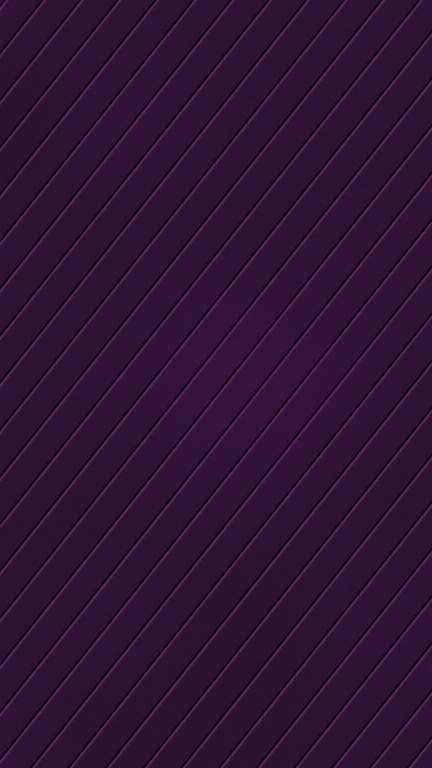
This pattern is drawn by a Shadertoy shader. Its source:

```glsl
// Dark plum panel crossed by evenly spaced diagonal grooves.
// Each groove is a shadow band beside a lit band, repeated along the stripe
// normal; value noise adds soft mottling and a fine leathery grain.

const float PERIOD = 0.0681;               // groove spacing, in canvas widths
const float PHASE = 0.16;                  // first groove, in periods
const vec2 NORMAL = vec2(0.781, 0.625);    // across the grooves, y pointing down

const vec3 BASE = vec3(0.18, 0.07, 0.20);
const vec3 SHADOW_RIM = vec3(0.12, 0.04, 0.13);
const vec3 SHADOW = vec3(0.06, 0.01, 0.07);
const vec3 LIGHT_RIM = vec3(0.27, 0.11, 0.29);
const vec3 LIGHT = vec3(0.35, 0.15, 0.36);

float hash(vec2 cell) {
    vec3 p = fract(vec3(cell.xyx) * 0.1031);
    p += dot(p, p.yzx + 33.33);
    return fract((p.x + p.y) * p.z);
}

float valueNoise(vec2 p) {
    vec2 cell = floor(p);
    vec2 f = fract(p);
    f = f * f * (3.0 - 2.0 * f);
    float low = mix(hash(cell), hash(cell + vec2(1.0, 0.0)), f.x);
    float high = mix(hash(cell + vec2(0.0, 1.0)), hash(cell + 1.0), f.x);
    return mix(low, high, f.y);
}

// Antialiased coverage of a straight band.
float band(float d, float centre, float halfWidth, float pixel) {
    return clamp((halfWidth - abs(d - centre)) / pixel + 0.5, 0.0, 1.0);
}

// Signed distance across the nearest groove.
float grooveDistance(vec2 p) {
    float d = dot(p, NORMAL) - PHASE * PERIOD;
    return mod(d + 0.5 * PERIOD, PERIOD) - 0.5 * PERIOD;
}

// Panel tone: broad mottling, a faint central glow and fine grain.
vec3 panel(vec2 p, vec2 centre) {
    float mottle = valueNoise(p * 3.5 + 7.0) - 0.5;
    float glow = exp(-9.0 * dot(p - centre, p - centre));
    float grain = valueNoise(p * vec2(170.0, 210.0)) - 0.5;
    return BASE * (1.0 + 0.10 * mottle + 0.14 * glow + 0.07 * grain);
}

// Shadow on the upper left of the groove, highlight on the lower right.
vec3 addGroove(vec3 color, float d, float strength, float pixel) {
    color = mix(color, LIGHT_RIM, band(d, 0.0028, 0.0033, pixel) * strength);
    color = mix(color, SHADOW_RIM, band(d, -0.0026, 0.0026, pixel));
    color = mix(color, LIGHT, band(d, 0.0024, 0.0020, pixel) * strength);
    return mix(color, SHADOW, band(d, -0.0022, 0.0019, pixel));
}

void mainImage(out vec4 fragColor, in vec2 fragCoord) {
    // Measure in canvas widths from the top left corner.
    float pixel = 1.0 / iResolution.x;
    vec2 size = iResolution.xy * pixel;
    vec2 p = vec2(fragCoord.x, iResolution.y - fragCoord.y) * pixel;

    vec3 color = panel(p, 0.5 * size);
    float strength = 0.86 + 0.14 * valueNoise(p * 5.0 + 31.0);
    color = addGroove(color, grooveDistance(p), strength, pixel);

    fragColor = vec4(color, 1.0);
}
```
